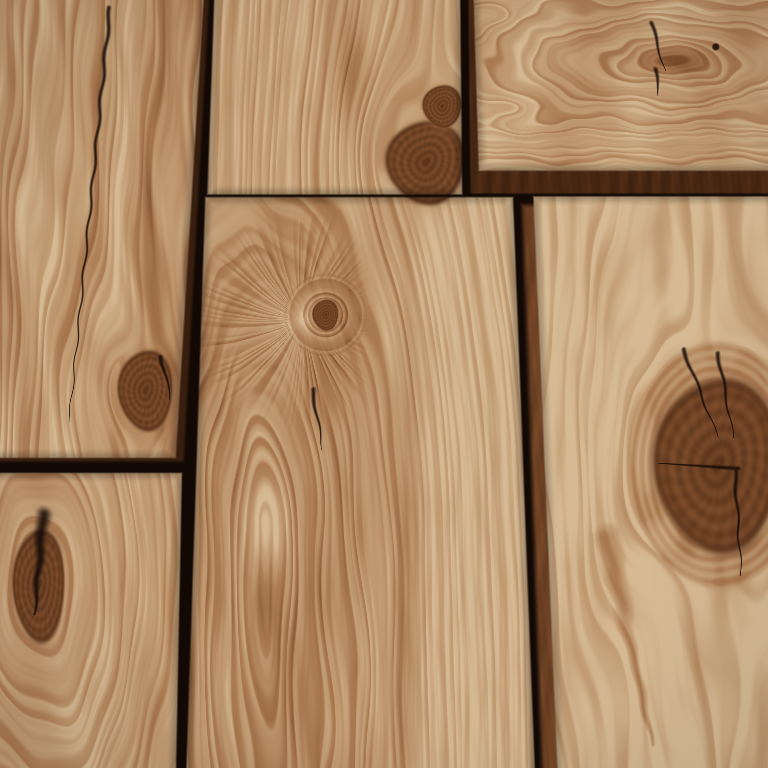
Give the GLSL for this texture, as a WebGL 2 fragment shader.

```glsl
#version 300 es
precision highp float;
uniform vec2 u_resolution;
out vec4 fragColor;
const vec3 PALE = vec3(.84, .73, .58), HONEY = vec3(.75, .60, .44), TAN = vec3(.66, .47, .31);
const vec3 BROWN = vec3(.49, .30, .17), DARK = vec3(.31, .17, .08), GAP = vec3(.07, .035, .02);
// Knots: centre and radii
const vec4 KNOTS[6] = vec4[6](
  vec4(.19, .508, .034, .05), vec4(.555, .211, .049, .052), vec4(.576, .138, .024, .026),
  vec4(.424, .41, .016, .019), vec4(.935, .605, .078, .108), vec4(.051, .762, .032, .07));
// Cracks: start and tapering end
const vec4 CRACKS[10] = vec4[10](
  vec4(.143, .01, .09, .55), vec4(.21, .465, .222, .52), vec4(.848, .03, .866, .092),
  vec4(.853, .09, .858, .125), vec4(.407, .507, .42, .585), vec4(.89, .455, .935, .57),
  vec4(.935, .46, .955, .57), vec4(.96, .61, .855, .603), vec4(.957, .61, .965, .75), vec4(.056, .67, .045, .8));

float hash(float n) { return fract(sin(n * 91.7) * 4375.5); }
// Distance to the nearest scattered cell point
float cellular(vec2 p) {
  float nearest = 2.;
  for (int k = 0; k < 9; k++) {
    vec2 c = floor(p) + vec2(k % 3 - 1, k / 3 - 1);
    float n = dot(c, vec2(1.27, 3.11));
    nearest = min(nearest, length(c + vec2(hash(n), hash(n + .37)) - p));
  }
  return nearest;
}
float wave(vec2 p) {
  return .5 * sin(p.x * 1.7 + 1.3 * sin(p.y * 1.1)) + .3 * sin(p.y * 2.3 + p.x * 1.9 + 2.) + .2 * sin(p.x * 4.7 - p.y * 3.1);
}
// Growth rings: slow darkening, sharp drop, uneven width and strength
float rings(float g) {
  float u = g + .4 * sin(g * .7) + .3 * sin(g * 1.9 + 1.), f = fract(u);
  return (.3 + .7 * hash(floor(u))) * smoothstep(.1, .8, f) * (1. - smoothstep(.82, 1., f));
}
// Inner distance of a plank; each side is (x at the top, slope)
float slab(vec2 p, vec2 l, vec2 r, float top, float bottom) {
  return min(min(p.x - l.x - l.y * p.y, r.x + r.y * p.y - p.x), min(p.y - top, bottom - p.y));
}
// Sideways shift of grain flowing round a knot
float bend(vec2 p, vec2 c, vec2 r) { vec2 q = (p - c) / r; return (c.x - p.x) / max(dot(q, q), 1.); }
float crack(vec2 p, vec2 a, vec2 b, float w) {
  p.x += .0015 * sin(p.y * 110.);
  float h = clamp(dot(p - a, b - a) / dot(b - a, b - a), 0., 1.);
  return 1. - smoothstep(0., w * (1.2 - h), length(p - mix(a, b, h)));
}
float blob(vec2 p, vec2 c, vec2 r) { vec2 q = (p - c) / r; return exp(-dot(q, q)); }
vec3 wood(float t) {
  vec3 c = mix(mix(PALE, HONEY, smoothstep(0., .4, t)), TAN, smoothstep(.35, .8, t));
  return mix(c, BROWN, smoothstep(.75, 1.3, t));
}
vec3 knot(vec3 col, vec2 q) {
  float a = atan(q.y, q.x), k = length(q) * (1. + .04 * sin(a * 3. + 1.));
  float tone = .25 + .2 * sin(k * 32. + sin(a * 2.)) + .12 * k * sin(a * 23. + 3. * sin(k * 5.));
  col = mix(col, TAN, .6 * exp(-max(k - 1., 0.) * 6.));
  col = mix(col, mix(BROWN, DARK, clamp(tone + .4 * exp(-k * 4.), 0., 1.)), smoothstep(1.05, .95, k));
  return mix(col, DARK, .65 * exp(-pow(abs(k - 1.) * 14., 2.)));
}

void main() {
  vec2 p = gl_FragCoord.xy / u_resolution, wall = vec2(2, 0);
  p.y = 1. - p.y; // measured down from the top edge
  float inside[6] = float[6](
    slab(p, -wall, vec2(.266, -.061), -1., .597), slab(p, vec2(.278, -.035), vec2(.6, .01), -1., .254),
    slab(p, vec2(.616, .03), wall, -1., .223), slab(p, vec2(.275, -.033), vec2(.659, .038), .256, 2.),
    slab(p, vec2(.683, .042), wall, .255, 2.), slab(p, -wall, vec2(.25, -.02), .615, 2.));
  int plank = 0;
  for (int i = 1; i < 6; i++) if (inside[i] > inside[plank]) plank = i;
  float edge = inside[plank], w = wave(p * vec2(20, 8));
  // Shadowed plank sides
  float fleck = .5 + .5 * wave(p * vec2(160, 30));
  vec3 gap = mix(GAP, DARK * .7, smoothstep(0., .006, slab(p, -wall, vec2(.275, -.055), -1., .604)));
  gap = mix(gap, DARK * (.75 + .3 * fleck), smoothstep(0., .004, slab(p, vec2(.608, .01), wall, -1., .254)));
  gap = mix(gap, mix(DARK, BROWN, .4 + .5 * fleck), smoothstep(0., .01, slab(p, vec2(.666, .035), wall, .262, 2.)));
  // Grain coordinate, base tone and ring contrast
  float g, line, along = p.y * 9., tone = .25 + .15 * w, contrast = .45;
  if (plank == 0) {
    g = (p.x + .05 * p.y + bend(p, KNOTS[0].xy, vec2(.045, .06))) * 62. + .9 * w;
    tone = .28 + .3 * wave(vec2(p.x * 38. + w, p.y * 6.)) + .25 * smoothstep(.14, .24, p.x);
  } else if (plank == 1) {
    g = (p.x + bend(p, vec2(.56, .2), vec2(.07, .1)) + .03 * p.y) * 75. + .3 * w;
    tone = .2 + .45 * blob(p, vec2(.456, .08), vec2(.02, .08));
  } else if (plank == 2) {
    vec2 q = (p - vec2(.872, .08)) * vec2(.33, 1);
    g = mix(length(q), abs(q.y), smoothstep(.055, .09, abs(q.y))) * 105. + .6 * wave(p * vec2(24, 40));
    along = p.x * 9.;
    tone += 1.1 * blob(p, vec2(.876, .079), vec2(.04, .016));
  } else if (plank == 3) { // nested arches that straighten towards the right
    float left = 1. - smoothstep(.47, .56, p.x);
    vec2 q = vec2(p.x - .324 - .03 * p.y, .35 * max(.68 - p.y, 0.) + .12 * max(p.y - .8, 0.));
    g = length(q) * 78. + w * (.15 + .7 * left);
    tone = .08 + left * (.3 + .16 * w) + .45 * blob(p, vec2(.53, .75), vec2(.018, .35))
         + .55 * blob(p, vec2(.345, .79), vec2(.016, .07)) - .4 * blob(p, vec2(.345, .68), vec2(.03, .06));
    contrast = .36 + .2 * left;
  } else if (plank == 4) {
    g = (p.x - .04 * p.y + bend(p, KNOTS[4].xy, vec2(.115, .16))) * 36. + .5 * w;
    float k = length((p - KNOTS[4].xy) / KNOTS[4].zw);
    tone = .04 + .13 * w + .45 * blob(p, vec2(.862, .32), vec2(.014, .08)) + .55 * crack(p, vec2(.79, .7), vec2(.85, .97), .02);
    tone = mix(tone, .4 + .2 * sin(k * 45. + w), smoothstep(1.5, 1.2, k)) + .4 * exp(-pow(abs(k - 1.42) * 16., 2.));
    contrast = .34;
  } else g = length((p - KNOTS[5].xy) * vec2(1, .45)) * 75. + .8 * w;
  line = rings(g);
  if (plank == 3) { // rays fanning from the heart, with a small eddy beside it
    vec2 ray = p - vec2(.393, .417);
    float reach = length(ray), eddy = length(p - KNOTS[3].xy);
    float fan = smoothstep(.16, .07, reach) * smoothstep(.49, .44, p.x);
    line = mix(line, rings(atan(ray.x, ray.y) * 11. + 6. * reach + .3 * w), fan);
    line = mix(line, rings(eddy * 115.), smoothstep(.06, .04, eddy));
    tone += .12 * fan - .6 * exp(-reach * 50.);
  }
  vec3 col = wood(tone + contrast * line + .25 * (cellular(vec2(g * 2.3, along)) - .45));
  // Knots and cracks
  for (int i = 0; i < 6; i++) col = knot(col, (p - KNOTS[i].xy) / KNOTS[i].zw);
  float split = smoothstep(.006, .003, length(p - vec2(.932, .061)));
  for (int i = 0; i < 10; i++) split = max(split, crack(p, CRACKS[i].xy, CRACKS[i].zw, i < 9 ? .004 : .012));
  col = mix(col, GAP, split * .85);
  // Worn edges and soft shade
  col *= mix(.76, 1., smoothstep(0., .014, edge)) * (1. - .08 * smoothstep(.4, .75, length(p - .5)));
  fragColor = vec4(mix(gap, col, smoothstep(-.001, .0025, edge)), 1);
}
```
